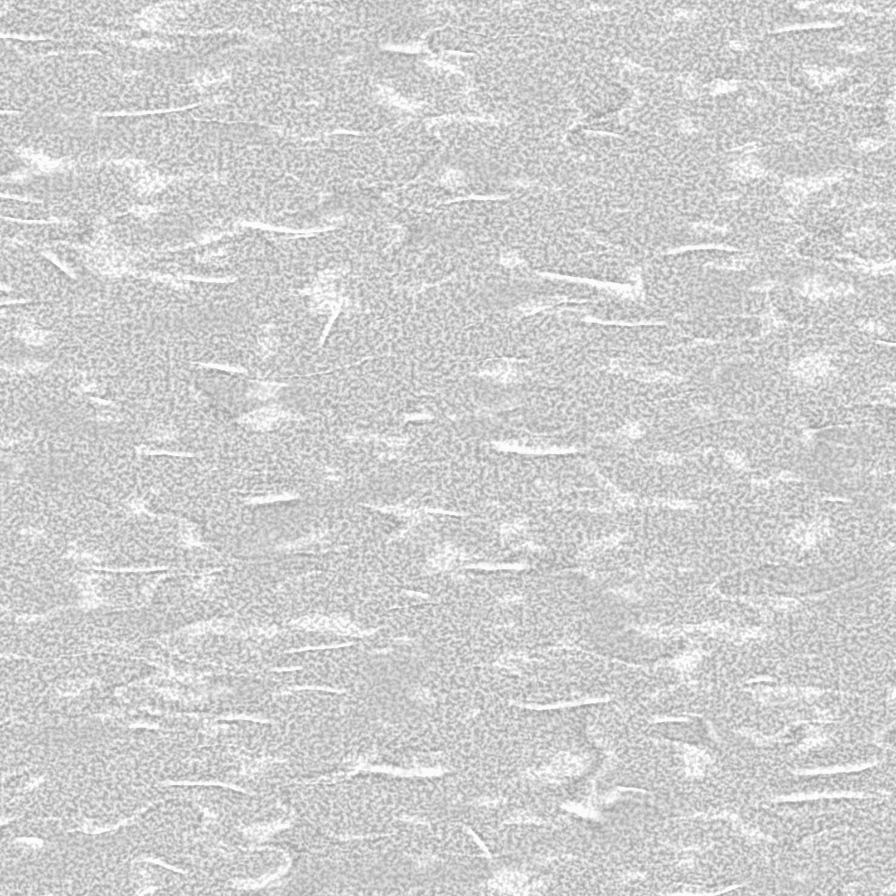
Reproduce this texture map procedurally as a three.js fragment shader.

```glsl
varying vec2 vUv;

const float BASE_TONE = 0.803;
const float WHITE_LIMIT = 0.985;
const float GRAIN_REACH = 0.19;
const float GRAIN_GAIN = 1.5;
const vec2 GRAIN_SCALE = vec2(185.0, 215.0);
const float FINE_GRAIN_SCALE = 310.0;
const vec2 BLOTCH_SCALE = vec2(15.0, 42.0);
const float BLOTCH_LIFT = 0.13;
const vec2 CREASE_SCALE = vec2(4.5, 15.0);
const float CREASE_WIDTH = 0.032;
const float CREASE_LIFT = 0.10;
const vec2 STROKE_GRID = vec2(6.0, 15.0);
const float STROKE_SHARE = 0.62;
const float STROKE_LIFT = 0.20;
const float STROKE_SHADE = 0.09;

vec2 hash2(vec2 p) {
  vec3 q = fract(p.xyx * vec3(0.1031, 0.1030, 0.0973));
  q += dot(q, q.yzx + 33.33);
  return fract((q.xx + q.yz) * q.zy);
}

vec2 gradientAt(vec2 cell) {
  float a = 6.28318 * hash2(cell + 57.0).x;
  return vec2(cos(a), sin(a));
}

float gradientNoise(vec2 p) {
  vec2 i = floor(p);
  vec2 f = p - i;
  vec2 u = f * f * f * (f * (f * 6.0 - 15.0) + 10.0);
  vec2 e = vec2(1.0, 0.0);
  float low = mix(dot(gradientAt(i), f), dot(gradientAt(i + e.xy), f - e.xy), u.x);
  float high = mix(dot(gradientAt(i + e.yx), f - e.yx), dot(gradientAt(i + 1.0), f - 1.0), u.x);
  return mix(low, high, u.y);
}

float bell(float x) {
  return exp(-x * x);
}

// Fine two-layer grain, softly limited to -1..1
float grain(vec2 p) {
  vec2 turned = mat2(0.8, 0.6, -0.6, 0.8) * p;
  float n = gradientNoise(p * GRAIN_SCALE) + 0.6 * gradientNoise(turned * FINE_GRAIN_SCALE + 19.0);
  n *= GRAIN_GAIN;
  return n / sqrt(1.0 + n * n);
}

// Pale flattened blotches with ragged borders
float blotches(vec2 p) {
  float n = gradientNoise(p * BLOTCH_SCALE + 31.0);
  n += 0.5 * gradientNoise(p * BLOTCH_SCALE * 2.3 + 7.0);
  n += 0.35 * gradientNoise(p * vec2(9.0, 12.0) + 83.0);
  return smoothstep(0.16, 0.62, n);
}

// Thin broken creases: a bright ridge beside a darker groove
float creases(vec2 p, vec2 offset) {
  float n = gradientNoise(p * CREASE_SCALE + offset);
  float present = smoothstep(-0.02, 0.3, gradientNoise(p * vec2(7.0, 13.0) + offset.yx));
  return present * (bell(n / CREASE_WIDTH) - 0.6 * bell(n / CREASE_WIDTH + 2.0));
}

// Scattered tapering strokes; x is the highlight, y the shade along one side
vec2 strokes(vec2 p) {
  vec2 home = floor(p * STROKE_GRID);
  vec2 result = vec2(0.0);
  for (int j = -1; j <= 1; j++) {
    for (int i = -1; i <= 1; i++) {
      vec2 cell = home + vec2(float(i), float(j));
      vec2 place = hash2(cell + 11.0);
      vec2 shape = hash2(cell + 131.0);
      vec2 kind = hash2(cell + 271.0);
      float steep = step(0.86, kind.y);
      float angle = mix((shape.x - 0.5) * 0.35, (shape.x - 0.5) * 3.0, steep);
      float halfLength = mix(mix(0.02, 0.078, shape.y * shape.y), 0.033, steep);
      float thickness = mix(0.0018, 0.0055, place.x * kind.y);

      vec2 d = p - (cell + place) / STROKE_GRID;
      d = mat2(cos(angle), -sin(angle), sin(angle), cos(angle)) * d;
      d.y += (place.y - 0.5) * 5.0 * d.x * d.x;
      float side = d.y / thickness * (shape.x < 0.3 ? -1.0 : 1.0);
      float taper = 1.0 - smoothstep(0.45, 1.0, abs(d.x) / halfLength);
      float shine = smoothstep(-1.0, -0.2, side) * (1.0 - smoothstep(0.2, 2.6, side));
      float shade = bell((side + 1.7) / 0.8) + 0.35 * bell((side - 4.5) / 2.5);
      float present = step(kind.x, STROKE_SHARE) * taper;
      result = max(result, present * vec2(shine, shade));
    }
  }
  return result;
}

void main() {
  // Uneven bending of all the larger features
  vec2 bend = vec2(gradientNoise(vUv * 11.0), gradientNoise(vUv * 13.0 + 41.0)) * 0.014;
  bend += vec2(gradientNoise(vUv * 48.0 + 5.0), gradientNoise(vUv * 52.0 + 67.0)) * 0.0035;
  vec2 p = vUv + bend;

  float calm = smoothstep(0.05, 0.4, gradientNoise(p * vec2(8.0, 24.0) + 101.0));
  vec2 stroke = strokes(vUv + bend * 0.5);
  float crease = creases(p, vec2(3.0, 71.0)) + creases(p * 1.4, vec2(47.0, 13.0));

  float tone = BASE_TONE - 0.018 * calm;
  tone += GRAIN_REACH * grain(vUv + bend * 0.3) * (1.0 - 0.3 * calm) * (1.0 - 0.4 * stroke.x);
  tone += BLOTCH_LIFT * blotches(p) + CREASE_LIFT * crease;
  tone += STROKE_LIFT * stroke.x - STROKE_SHADE * stroke.y * (1.0 - stroke.x);
  gl_FragColor = vec4(vec3(clamp(tone, 0.64, WHITE_LIMIT)), 1.0);
}
```
